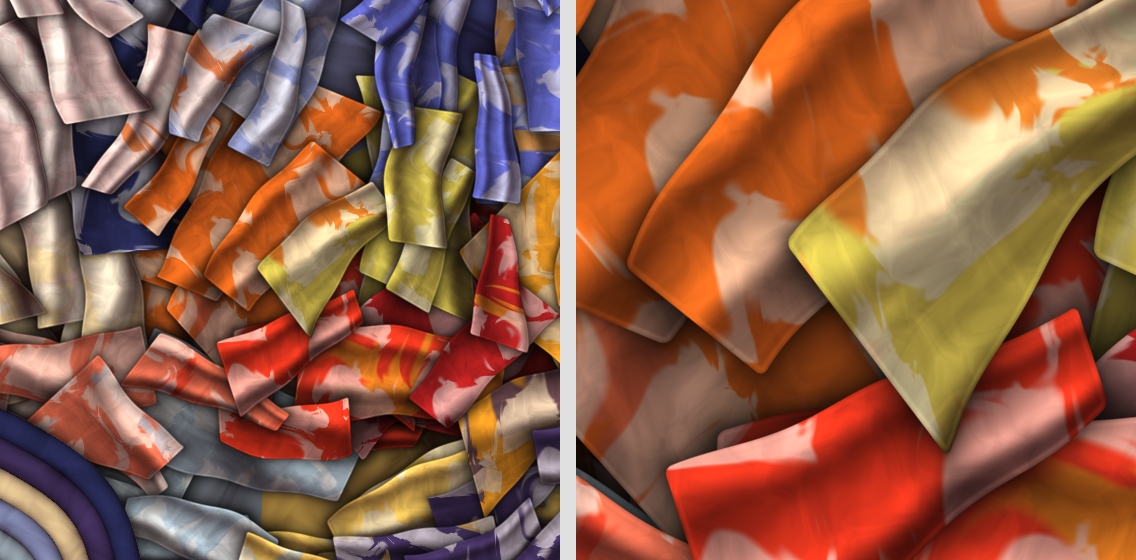
Left, the full canvas; right, a detail of the centre.
Give the GLSL for this texture, as a WebGL 2 fragment shader.

```glsl
#version 300 es
precision highp float;
// Heaped, painted scraps of cloth: long tapered pieces are scattered on jittered
// grids, layer over layer, each with soft folds, dye blotches and a contact shadow.
// Colour and direction drift over the canvas; curved pleats fill one corner.
uniform vec2 u_resolution;
out vec4 outColor;

const int DYES = 14;
const vec3 DYE[DYES] = vec3[](
  vec3(.56, .59, .76), vec3(.38, .40, .76), vec3(.17, .18, .36), vec3(.90, .76, .73),
  vec3(.92, .80, .60), vec3(.80, .72, .30), vec3(.88, .40, .12), vec3(.88, .21, .12),
  vec3(.94, .76, .36), vec3(.90, .58, .14), vec3(.26, .19, .36), vec3(.90, .43, .31),
  vec3(.64, .70, .74), vec3(.72, .13, .13));
const vec2 DYE_PLACE[DYES] = vec2[](
  vec2(.52, .84), vec2(.83, .84), vec2(.28, 1.0), vec2(.08, .90),
  vec2(.16, .54), vec2(.61, .62), vec2(.36, .62), vec2(.52, .31),
  vec2(.64, .16), vec2(.95, .56), vec2(.95, .14), vec2(.28, .30),
  vec2(.36, .14), vec2(.86, .45));

vec2 hash2(vec2 p) {
  vec3 a = fract(p.xyx * vec3(.1031, .1030, .0973));
  a += dot(a, a.yzx + 33.33);
  return fract((a.xx + a.yz) * a.zy);
}

mat2 rotation(float angle) {
  float c = cos(angle), s = sin(angle);
  return mat2(c, -s, s, c);
}

// Layered, warped sines, roughly -1 to 1
float layeredSines(vec2 p, float phase) {
  float sum = 0.0, weight = .6;
  for (int i = 0; i < 4; i++) {
    p = rotation(.9) * p + .7 * sin(p.yx * 1.3 + phase);
    sum += weight * sin(p.x + phase) * cos(p.y);
    p *= 1.9;
    weight *= .55;
  }
  return sum;
}

// Dye whose home is nearest, with random favour to mix neighbours
vec3 regionDye(vec2 place, vec2 seed, float spread) {
  float best = 9.0;
  vec3 dye = DYE[0];
  for (int i = 0; i < DYES; i++) {
    float score = distance(place, DYE_PLACE[i]) + spread * hash2(seed + float(i) * 3.7).x;
    if (score < best) { best = score; dye = DYE[i]; }
  }
  return dye;
}

// Direction of the long side: hanging above, lying below
float drapeAngle(vec2 place) {
  float hanging = 1.45 + .4 * cos(6.0 * place.x);
  float lying = -.3 + smoothstep(.65, .95, place.x);
  return mix(lying, hanging, smoothstep(.34, .44, place.y));
}

float roundBox(vec2 p, vec2 halfSize, float radius) {
  vec2 e = abs(p) - halfSize + radius;
  return length(max(e, 0.0)) + min(max(e.x, e.y), 0.0) - radius;
}

vec3 lit(vec3 dye, float light) {
  return dye * mix(vec3(.20, .13, .15), vec3(1.06), clamp(light, 0.0, 1.1));
}

// Cloth surface: q.x runs along the piece, q.y across, u is q.y over the half width
vec3 cloth(vec2 q, float u, vec2 place, vec2 seed, float edge) {
  vec2 h = hash2(seed + 5.3);
  float phase = h.x * 40.0;
  vec3 mainDye = regionDye(place, seed, .22);
  vec3 nextDye = regionDye(place, seed + 21.0, .35);
  float blot = layeredSines(q * 19.0, phase);
  float petal = layeredSines(q * 29.0 + 4.0, phase + 2.0);
  vec3 dye = mix(mainDye, nextDye, .75 * smoothstep(.08, .26, blot));
  dye = mix(dye, mix(mainDye, vec3(.90, .86, .82), .75), .8 * smoothstep(.12, .30, petal));
  dye *= 1.0 + .15 * layeredSines(q * 75.0, phase);
  float bendy = u * mix(2.2, 6.5, h.y) + phase + 1.1 * sin(q.x * 11.0 + phase) + q.x * 9.0;
  float fold = sin(bendy + .6 * sin(bendy));
  float wrinkle = layeredSines(q * vec2(14.0, 38.0), phase + 7.0);
  float light = .76 + .33 * fold + .17 * wrinkle - .20 * u * u + .14 * u;
  float hem = smoothstep(.0025, 0.0, abs(edge + .0025));
  return lit(dye, light + .12 * hem);
}

// Lays one piece of cloth over the colour beneath
vec3 layPiece(vec3 under, vec2 p, vec2 center, float cell, vec2 seed, float pixel) {
  vec2 shape = hash2(seed + 1.7), bend = hash2(seed + 9.1) - .5;
  float turn = drapeAngle(center) + (hash2(seed + 13.0).x - .5) * .7;
  vec2 q = rotation(turn) * (p - center);
  q.y += bend.x * .6 * q.x * q.x / cell + .003 * sin(q.x * 45.0 + seed.x);
  float halfLength = cell * mix(.62, .82, shape.x);
  float taper = 1.0 + 1.1 * bend.y * clamp(q.x / halfLength, -1.0, 1.0);
  float halfWidth = cell * mix(.15, .37, shape.y) * taper;
  float slantedX = q.x + .6 * bend.y * q.y;
  float d = roundBox(vec2(slantedX, q.y), vec2(halfLength, halfWidth), .005);
  under *= 1.0 - .60 * exp(-max(d, 0.0) * 75.0);
  if (d > pixel) return under;
  vec3 top = cloth(q, q.y / halfWidth, center, seed, d);
  return mix(under, top, smoothstep(pixel, -pixel, d));
}

// Rounded pleats around a corner, each in its own dye
vec3 layPleats(vec3 under, vec2 p, float pixel) {
  vec2 arm = (p - vec2(-.12, -.16)) * vec2(1.0, .94);
  float bearing = atan(arm.y, arm.x);
  float r = length(arm) + .007 * sin(bearing * 7.0) + .012 * sin(bearing * 3.0 + 1.0);
  float width = .046, d = r - 9.0 * width;
  float band = floor(r / width), u = fract(r / width) * 2.0 - 1.0;
  vec3 dye = regionDye(hash2(vec2(band, 4.0)), vec2(band, 8.0), .1);
  float light = .10 + .72 * sqrt(max(1.0 - u * u, 0.0)) + .2 * layeredSines(arm * 28.0, band);
  under *= 1.0 - .6 * exp(-max(d, 0.0) * 60.0);
  return mix(under, lit(dye, light), smoothstep(pixel, -pixel, d));
}

void main() {
  vec2 p = gl_FragCoord.xy / u_resolution;
  float pixel = 1.0 / u_resolution.y;
  // Shaded cloth deep in the heap
  float depths = layeredSines(p * 14.0, 2.0);
  vec3 color = lit(regionDye(p + .05 * depths, vec2(3.0), .1), .42 + .4 * depths);
  // Large pieces first, smaller and sparser ones on top
  for (int layer = 0; layer < 5; layer++) {
    float level = float(layer), cell = .36 - .045 * level;
    vec2 home = floor(p / cell + level * .37);
    for (int k = 0; k < 9; k++) {
      vec2 id = home + vec2(k % 3, k / 3) - 1.0;
      vec2 seed = id + 31.0 + level * 17.3;
      if (hash2(seed + 3.1).y > 1.0 - .12 * level) continue;
      vec2 center = (id - level * .37 + .5 + .6 * (hash2(seed) - .5)) * cell;
      color = layPiece(color, p, center, cell, seed, pixel);
    }
  }
  color = layPleats(color, p, pixel);
  outColor = vec4(color, 1.0);
}
```
